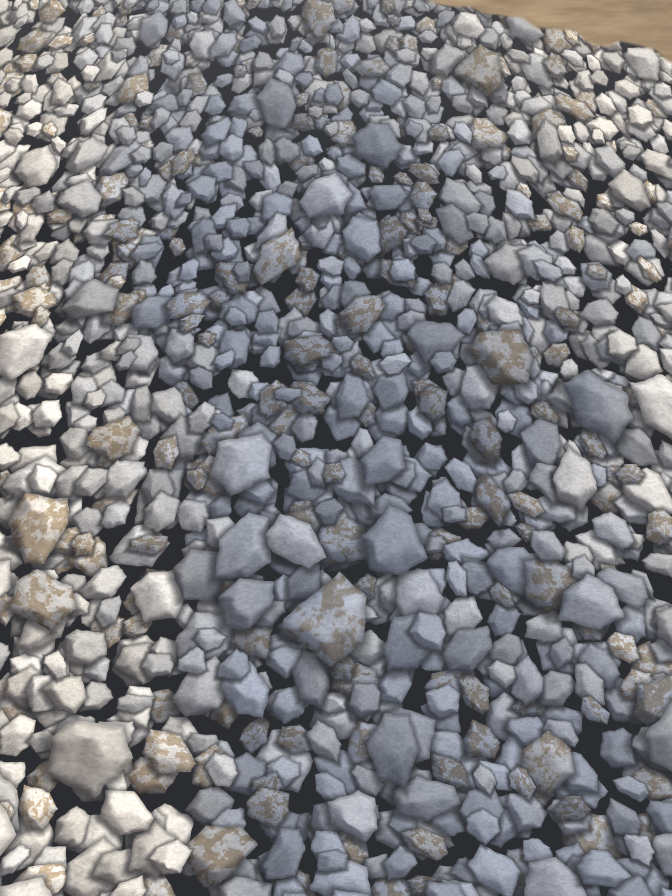
A Shadertoy shader for this texture:

```glsl
// A heap of crushed white stone, half in cool shade and half in warm sun.

const float TAU = 6.28318;
const float PERSPECTIVE = 0.58;
const vec3 LIGHT = vec3(0.35, 0.54, 0.76);
const vec3 GAP = vec3(0.17, 0.175, 0.19);
const vec3 SHADE_DARK = vec3(0.34, 0.36, 0.41);
const vec3 SHADE_PALE = vec3(0.61, 0.635, 0.69);
const vec3 SUN_DARK = vec3(0.43, 0.41, 0.41);
const vec3 SUN_PALE = vec3(1.0, 0.97, 0.92);
const vec3 STAIN = vec3(0.80, 0.74, 0.66);
const vec3 SAND = vec3(0.66, 0.57, 0.46);
const vec3 HAZE = vec3(0.70, 0.69, 0.68);

float hash(vec2 p) {
    return fract(sin(dot(p, vec2(127.1, 311.7))) * 43758.5453);
}

vec2 hash2(vec2 p) {
    return vec2(hash(p), hash(p + 17.3));
}

float noise(vec2 p) {
    vec2 i = floor(p), f = fract(p);
    f = f * f * (3.0 - 2.0 * f);
    return mix(mix(hash(i), hash(i + vec2(1, 0)), f.x),
               mix(hash(i + vec2(0, 1)), hash(i + vec2(1, 1)), f.x), f.y);
}

float fbm(vec2 p) {
    return 0.5 * noise(p) + 0.3 * noise(p * 2.1 + 5.0) + 0.2 * noise(p * 4.3 + 9.0);
}

// Cut stone of unit size: returns the outline distance, sets the facet normal.
float cutStone(vec2 p, vec2 id, out vec3 normal) {
    vec2 tilt = (hash2(id + 3.1) - 0.5) * 0.7;
    float weight = exp(-14.0 * (0.42 + dot(p, tilt)));
    normal = weight * normalize(vec3(-tilt, 1.0));
    float d = -1.0;
    for (int i = 0; i < 6; i++) {
        vec2 rnd = hash2(id + float(i) * 7.7);
        float angle = (float(i) + 0.48 * (rnd.x - 0.5)) * TAU / 6.0 + hash(id) * TAU;
        vec2 dir = vec2(cos(angle), sin(angle));
        float side = dot(p, dir) - mix(0.68, 1.0, rnd.y);
        float slope = mix(0.5, 1.7, fract(rnd.x * 9.0 + rnd.y));
        weight = exp(-14.0 * clamp(-side * slope, -2.0, 2.0));
        normal += weight * normalize(vec3(dir * slope, 1.0));
        d = max(d, side);
    }
    normal = normalize(normal);
    return d;
}

// Colour of a stone surface from its facet, sun and grain.
vec3 stoneColour(vec2 p, vec2 id, vec3 normal, float d, float sun) {
    float grain = fbm(p * 4.0 + hash2(id) * 40.0);
    float veins = fbm(p * vec2(9.0, 14.0) + hash2(id + 8.0) * 30.0);
    float lit = smoothstep(0.0, 1.0, dot(normal, LIGHT) + 0.25 * (grain - 0.5));
    float warm = clamp(sun + 0.5 * (hash(id + 2.7) - 0.5), 0.0, 1.0);
    vec3 col = mix(mix(SHADE_DARK, SHADE_PALE, lit), mix(SUN_DARK, SUN_PALE, lit), warm);
    col *= mix(0.86, 1.12, hash(id + 5.9)) * (0.90 + 0.2 * veins);
    float stained = step(0.78, hash(id + 9.4)) * smoothstep(0.4, 0.62, grain);
    col *= mix(vec3(1.0), STAIN, stained);
    return col * mix(0.80, 1.0, smoothstep(0.0, 0.16, -d));
}

// Paints one scatter of stones, from back to front, with contact shadows.
void paintStones(inout vec3 col, vec2 q, float cell, float share, float seed, float sun, float px) {
    vec2 g = q / cell + seed * 3.37;
    vec2 home = floor(g);
    for (int j = 1; j >= -1; j--)
    for (int i = -1; i <= 1; i++) {
        vec2 c = home + vec2(i, j);
        vec2 id = c + seed * 31.0;
        if (hash(id + 1.3) > share) continue;
        float radius = mix(0.44, 0.66, hash(id + 4.6));
        vec2 p = (g - c - mix(vec2(0.2), vec2(0.8), hash2(id + 6.2))) / radius;
        float axisAngle = hash(id + 7.1) * TAU;
        vec2 axis = vec2(cos(axisAngle), sin(axisAngle));
        p += axis * dot(p, axis) * 0.6 * hash(id + 8.8);
        float reach = length(p);
        if (reach > 1.7) continue;
        p += 0.09 * (vec2(noise(p * 4.0 + id), noise(p * 4.0 - id)) - 0.5);
        vec3 normal;
        float d = cutStone(p, id, normal);
        float shadowDist = d + 0.13 * dot(p, LIGHT.xy) / max(reach, 0.01);
        float shadow = (1.0 - smoothstep(-0.05, 0.3, shadowDist)) * (1.0 - smoothstep(1.4, 1.7, reach));
        col = mix(col, GAP, 0.68 * shadow);
        float aa = px / (cell * radius);
        float cover = 1.0 - smoothstep(-aa, aa, d);
        if (cover > 0.0) col = mix(col, stoneColour(p, id, normal, d, sun), cover);
    }
}

// Sunlight on both flanks of the heap, with a shaded belt between.
float sunlight(vec2 uv) {
    float off = uv.x - mix(0.64, 0.42, uv.y);
    float leftFlank = smoothstep(0.14, 0.52, -off);
    float rightFlank = 0.6 * smoothstep(0.12, 0.5, off) * smoothstep(0.0, 0.45, uv.y);
    float crestGlow = 0.35 * smoothstep(0.7, 1.0, uv.y);
    return leftFlank + rightFlank + crestGlow + 0.4 * (fbm(uv * 7.0) - 0.45);
}

void mainImage(out vec4 fragColor, in vec2 fragCoord) {
    vec2 uv = fragCoord / iResolution.xy;
    float depth = 1.0 - PERSPECTIVE * uv.y;
    float x = (fragCoord.x - 0.5 * iResolution.x) / iResolution.y;
    vec2 q = vec2(x / depth, -log(depth) / PERSPECTIVE);
    float px = 0.9 / (iResolution.y * depth);
    float sun = sunlight(uv);

    // Scatters of several sizes, the lowest first.
    vec3 col = GAP;
    paintStones(col, q, 0.070, 1.00, 1.0, sun, px);
    paintStones(col, q, 0.050, 0.90, 2.0, sun, px);
    paintStones(col, q, 0.072, 0.60, 3.0, sun, px);
    paintStones(col, q, 0.045, 0.25, 4.0, sun, px);
    paintStones(col, q, 0.098, 0.20, 5.0, sun, px);

    // Haze far off and sandy ground behind the crest.
    float crest = uv.y - 1.0 + 0.18 * (uv.x - 0.64) + 0.012 * (noise(uv * 40.0) - 0.5);
    vec3 sand = SAND * (0.85 + 0.3 * fbm(uv * vec2(20.0, 90.0)));
    col = mix(col, HAZE, 0.15 * smoothstep(0.7, 1.0, uv.y));
    col = mix(col, sand, smoothstep(-0.003, 0.003, crest) * smoothstep(0.62, 0.66, uv.x));
    fragColor = vec4(clamp(col, 0.0, 1.0), 1.0);
}
```
